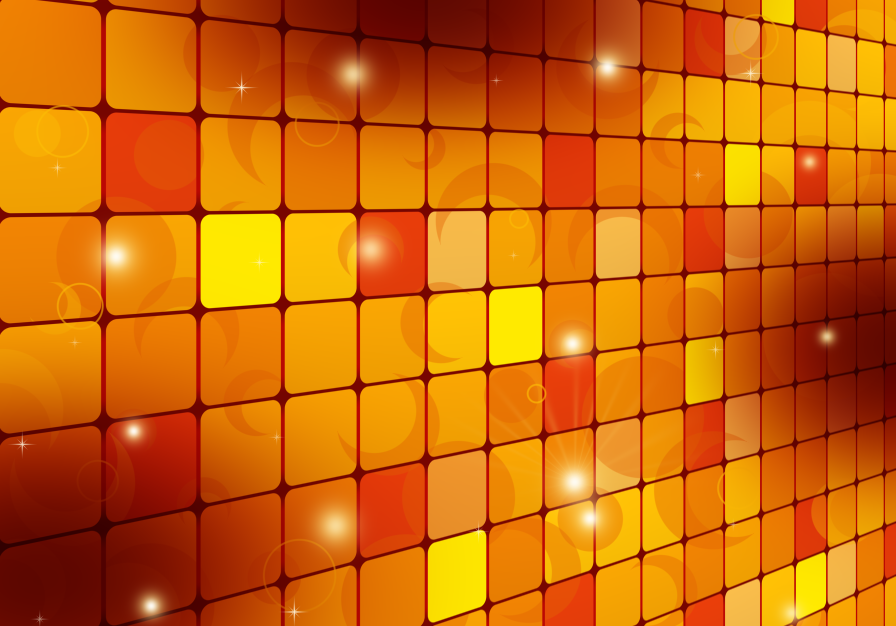
Give the GLSL for this background, as a Shadertoy shader.

```glsl
// Receding wall of rounded amber tiles with dark vignettes, swirls, flares and sparkles.

// Perspective of the wall (units: canvas height, y pointing down)
const vec2  WALL_ORIGIN  = vec2(0.1654, 0.3104);
const vec2  WALL_DENSITY = vec2(16.0, 15.5);
const float VANISH_X     = 2.743;
const float ROW_SHIFT    = 1.81;

// Tiles
const vec2  SEAM_HALF   = vec2(0.024, 0.018);
const float CORNER      = 0.11;
const vec3  ORANGE      = vec3(0.93, 0.51, 0.01);
const vec3  AMBER       = vec3(0.96, 0.64, 0.01);
const vec3  GOLD        = vec3(0.99, 0.75, 0.02);
const vec3  RED         = vec3(0.90, 0.24, 0.04);
const vec3  PALE        = vec3(0.96, 0.73, 0.29);
const vec3  LIT         = vec3(1.00, 0.92, 0.00);
const vec3  SEAM_BRIGHT = vec3(0.74, 0.03, 0.01);
const vec3  SEAM_DARK   = vec3(0.47, 0.02, 0.00);

// Decoration
const vec2  CANVAS     = vec2(1.43, 1.0);
const vec3  SWIRL_DEEP = vec3(0.89, 0.39, 0.01);
const vec3  HALO       = vec3(1.00, 0.92, 0.55);
const vec3  SHADE_RATE = vec3(0.95, 3.0, 4.0);
const vec2  BURST      = vec2(0.918, 0.770);
const int   SWIRLS = 44, RINGS = 9, FLARES = 13, SPARKLES = 15;

float hash(vec2 p) { return fract(sin(dot(p, vec2(127.1, 311.7))) * 43758.55); }

// Evenly scattered point number n of a family
vec2 scatter(int n, vec2 seed) {
    return CANVAS * fract(seed + float(n) * vec2(0.7549, 0.5698));
}

float fill(float d, float px) { return smoothstep(px, -px, d); }

float roundBox(vec2 p, vec2 halfSize, float r) {
    vec2 q = abs(p) - halfSize + r;
    return length(max(q, 0.0)) + min(max(q.x, q.y), 0.0) - r;
}

// Soft elliptical shadow
float blot(vec2 p, vec2 centre, vec2 radius) {
    vec2 q = (p - centre) / radius;
    return exp(-dot(q, q));
}

// Tapered horizontal ray
float ray(vec2 q, float len, float px) {
    float taper = max(0.0, 1.0 - abs(q.x) / len);
    return taper * fill(abs(q.y) - 0.05 * len * taper, px);
}

vec3 tileColor(vec2 id) {
    float h = hash(id + 3.7);
    vec3 c = h < 0.36 ? ORANGE : h < 0.72 ? AMBER : GOLD;
    vec2 third = mod(id, 3.0);
    if (third.x == 0.0 && third.y == 1.0 + mod(id.x, 2.0)) c = RED;
    if (third.x == 1.0 && third.y == 2.0 && id.x > 3.0) c = PALE;
    return c;
}

// Sparse slanted lattice of bright tiles with some rows left out
bool isLit(vec2 id) {
    return mod(id.x - 4.0 * id.y, 13.0) == 6.0
        && mod(id.y, 7.0) != 0.0 && mod(id.y, 6.0) != 5.0;
}

void mainImage(out vec4 fragColor, in vec2 fragCoord) {
    float px = 0.8 / iResolution.y;
    vec2 p = fragCoord / iResolution.y;
    p.y = 1.0 - p.y;

    // Wall coordinates
    vec2 wall = WALL_DENSITY * (p - WALL_ORIGIN) / (VANISH_X - p.x) + vec2(0.0, ROW_SHIFT);
    vec2 id = floor(wall);
    vec2 local = fract(wall) - 0.5;
    float tile = roundBox(local, 0.5 - SEAM_HALF, CORNER);
    float wallPx = 0.35 * (fwidth(wall.x) + fwidth(wall.y));
    vec3 col = tileColor(id) * (1.0 - 0.05 * local.y);

    // Translucent discs and crescents
    for (int i = 0; i < SWIRLS; i++) {
        float h = hash(vec2(float(i), 5.0)), turn = 6.283 * hash(vec2(float(i), 9.0));
        vec2 q = p - scatter(i, vec2(0.13, 0.41));
        float r = mix(0.035, 0.105, h);
        float d = length(q) - r;
        if (i % 3 != 0) d = max(d, 0.82 * r - length(q - 0.38 * r * vec2(cos(turn), sin(turn))));
        col = mix(col, i % 4 == 1 ? GOLD : SWIRL_DEEP, 0.42 * fill(d, px));
    }

    // Faint fan of streaks
    vec2 b = p - BURST;
    float angle = atan(b.y, b.x);
    float streak = pow(0.5 + 0.5 * cos(23.0 * angle + 2.0 * sin(5.0 * angle)), 6.0);
    col = mix(col, PALE, 0.3 * streak * smoothstep(0.26, 0.03, length(b)) * smoothstep(0.05, -0.1, b.y));

    // Lit tiles, then seams with dark knots
    if (isLit(id)) col = LIT;
    vec3 seam = mix(SEAM_BRIGHT, SEAM_DARK, smoothstep(0.25, 0.47, abs(local.y)));
    col = mix(seam, col, fill(tile, wallPx));

    // Thin rings
    for (int i = 0; i < RINGS; i++) {
        float r = mix(0.012, 0.058, hash(vec2(float(i), 21.0)));
        float d = abs(length(p - scatter(i, vec2(0.07, 0.21))) - r) - 0.0015;
        col = mix(col, GOLD, 0.65 * fill(d, px));
    }

    // Dark red shadows at the top, right and lower left
    float shade = blot(p, vec2(0.68, -0.02), vec2(0.31, 0.17))
                + blot(p, vec2(1.43, 0.55), vec2(0.20, 0.17))
                + blot(p, vec2(0.06, 0.92), vec2(0.32, 0.21));
    col *= exp(-shade * SHADE_RATE);

    // Glowing flares, the first one at the fan
    for (int i = 0; i < FLARES; i++) {
        float h = hash(vec2(float(i), 33.0));
        vec2 c = i == 0 ? BURST : scatter(i, vec2(0.62, 0.27));
        float r = i == 0 ? 0.036 : mix(0.012, 0.034, h);
        float d = length(p - c) / r;
        col = mix(col, HALO, 0.75 * exp(-d * d));
        col = mix(col, vec3(1.0), (i % 2 == 0 ? 0.9 : 0.3) * exp(-5.0 * d * d));
    }

    // Eight-pointed sparkles
    for (int i = 0; i < SPARKLES; i++) {
        float h = hash(vec2(float(i), 47.0));
        float len = mix(0.010, 0.030, h);
        vec2 q = p - scatter(i, vec2(0.27, 0.14));
        vec2 diag = vec2(q.x + q.y, q.x - q.y) * 0.7071;
        float s = max(max(ray(q, len, px), ray(q.yx, len, px)),
                      max(ray(diag, 0.55 * len, px), ray(diag.yx, 0.55 * len, px)));
        col = mix(col, vec3(1.0, 0.97, 0.88), s * mix(0.65, 1.0, h));
    }

    fragColor = vec4(col, 1.0);
}
```
